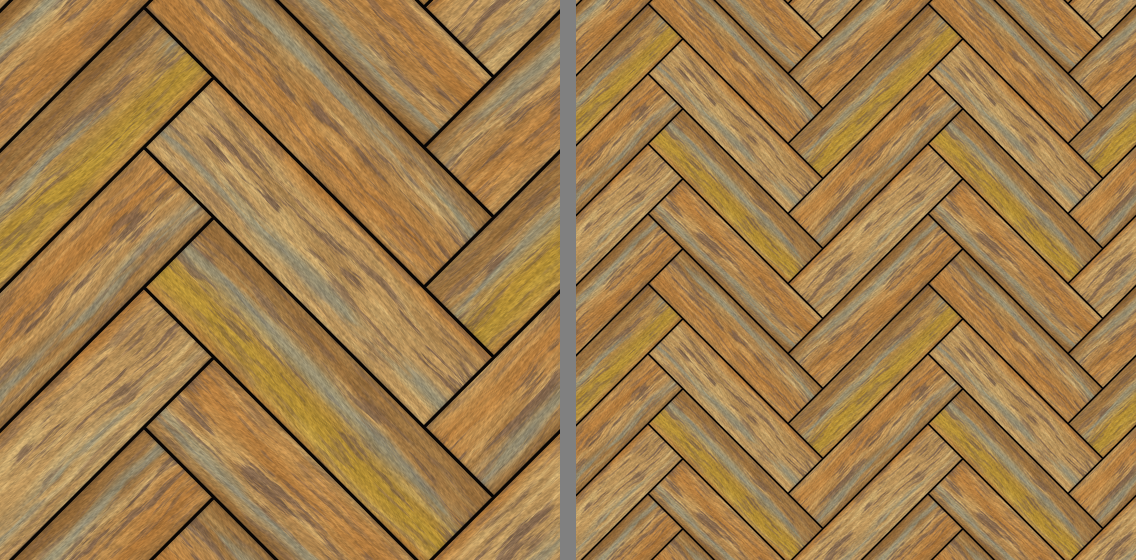
Left: one tile. Right: repeated 2 by 2.
This texture is drawn by a three.js fragment shader. Its source:

```glsl
const float LENGTH = 4.0;            // plank length in plank widths
const vec2 CORNER = vec2(0.257, 0.737);
const float JOINT = 0.016;           // half width of a joint
const float SOFT = 0.006;
const float GRAIN = 0.20;
const vec3 TAN = vec3(0.69, 0.53, 0.32);
const vec3 PALE = vec3(0.79, 0.66, 0.43);
const vec3 BROWN = vec3(0.53, 0.37, 0.19);
const vec3 ORANGE = vec3(0.71, 0.46, 0.20);
const vec3 YELLOW = vec3(0.70, 0.56, 0.18);
const vec3 MAUVE = vec3(0.46, 0.36, 0.29);
const vec3 SLATE = vec3(0.56, 0.56, 0.48);
const vec3 GAP = vec3(0.03, 0.02, 0.015);

varying vec2 vUv;

float hash(vec2 p) {
  return fract(sin(dot(p, vec2(127.1, 311.7))) * 43758.5);
}

float noise(vec2 p) {
  vec2 i = floor(p), f = fract(p);
  f = f * f * (3.0 - 2.0 * f);
  return mix(mix(hash(i), hash(i + vec2(1.0, 0.0)), f.x),
             mix(hash(i + vec2(0.0, 1.0)), hash(i + vec2(1.0, 1.0)), f.x), f.y);
}

float fbm(vec2 p) {
  float sum = 0.0, amp = 0.533;
  for (int i = 0; i < 4; i++) {
    sum += amp * noise(p);
    p = p * 2.03 + 17.3;
    amp *= 0.5;
  }
  return sum;
}

float band(float t, float center, float width) {
  float d = (t - center) / width;
  return exp(-d * d);
}

// q: position along and across the plank; kind: 0 light, 1 yellow, 2 and 3 brown
vec3 wood(vec2 q, float kind, float seed) {
  vec2 s = vec2(seed * 13.7, seed * 7.9);
  float t = q.y + 0.14 * (fbm(q * vec2(0.9, 2.0) + s) - 0.5);
  vec2 w = vec2(q.x, t + 0.025 * q.x);

  // Streaks from broad to narrow
  float broad = fbm(w * vec2(0.7, 6.0) + s);
  float streak = fbm(w * vec2(1.5, 17.0) + s + 31.0);
  float dash = fbm(w * vec2(2.6, 24.0) + s + 57.0);
  float patchy = fbm(w * vec2(1.1, 9.0) + s + 83.0);
  vec3 col = mix(TAN, PALE, smoothstep(0.40, 0.75, streak));
  col = mix(col, BROWN, 0.5 * smoothstep(0.50, 0.75, broad));

  // Coloured zones of each kind of plank
  float slateAt = 0.76;
  if (kind < 0.5) {
    slateAt = 0.26;
    col = mix(col, PALE, 0.30);
    col = mix(col, ORANGE, 0.75 * band(t, 1.0, 0.13));
  } else if (kind < 1.5) {
    slateAt = 0.57;
    col = mix(col, YELLOW, 0.80 * band(t, 0.25, 0.23));
    col = mix(col, BROWN, 0.70 * band(t, 0.88, 0.20));
    col = mix(col, ORANGE, 0.50 * band(t, 0.0, 0.07));
  } else {
    col = mix(col, ORANGE, 0.60 * band(t, 0.28, 0.24));
    col = mix(col, BROWN, 0.70 * band(t, 0.98, 0.14));
  }
  float mauve = smoothstep(0.50, 0.72, dash) * (0.35 + 0.45 * band(t, 0.55, 0.28));
  col = mix(col, MAUVE, mauve);
  float slate = band(t, slateAt, 0.09) * smoothstep(0.34, 0.62, patchy);
  col = mix(col, SLATE, 0.75 * slate);

  // Slanted fibres and fine pores
  vec2 f = vec2(q.x, q.y + 0.16 * q.x);
  float fibre = noise(f * vec2(9.0, 62.0) + s) - 0.5;
  float pores = noise(f * vec2(36.0, 92.0) + s + 11.0) - 0.5;
  float lines = fbm(w * vec2(3.0, 48.0) + s + 5.0) - 0.5;
  return col * (1.0 + GRAIN * (0.6 * fibre + 0.9 * pores + 1.1 * lines));
}

void main() {
  // Diagonal grid with cells one plank width wide
  vec2 p = vec2(vUv.x - CORNER.x, CORNER.y - vUv.y);
  vec2 g = LENGTH * vec2(p.x + p.y, p.x - p.y);
  vec2 cell = floor(g), f = g - cell;

  // Herringbone: each diagonal run holds one falling and one rising plank
  float run = mod(cell.x + cell.y + 0.5, 2.0 * LENGTH) - 0.5;
  bool falling = run < LENGTH - 0.5;
  vec2 q = falling ? vec2(run + f.x, f.y) : vec2(run - LENGTH + f.y, 1.0 - f.x);
  float id = floor(mod((falling ? -cell.y : cell.x) + 0.5, LENGTH));
  float kind = falling ? id : floor(mod(2.5 + 3.0 * id, 5.0));
  float seed = id + (falling ? 1.0 : 6.0);

  float edge = min(min(q.x, LENGTH - q.x), min(q.y, 1.0 - q.y));
  if (kind > 1.5 && kind < 2.5) q.y = 1.0 - q.y;

  // Boards, worn rims and joints
  vec3 col = wood(q, kind, seed);
  col *= mix(0.82, 1.0, smoothstep(0.0, 0.07, edge));
  col = mix(GAP, col, smoothstep(JOINT - SOFT, JOINT + SOFT, edge));
  gl_FragColor = vec4(col, 1.0);
}
```
